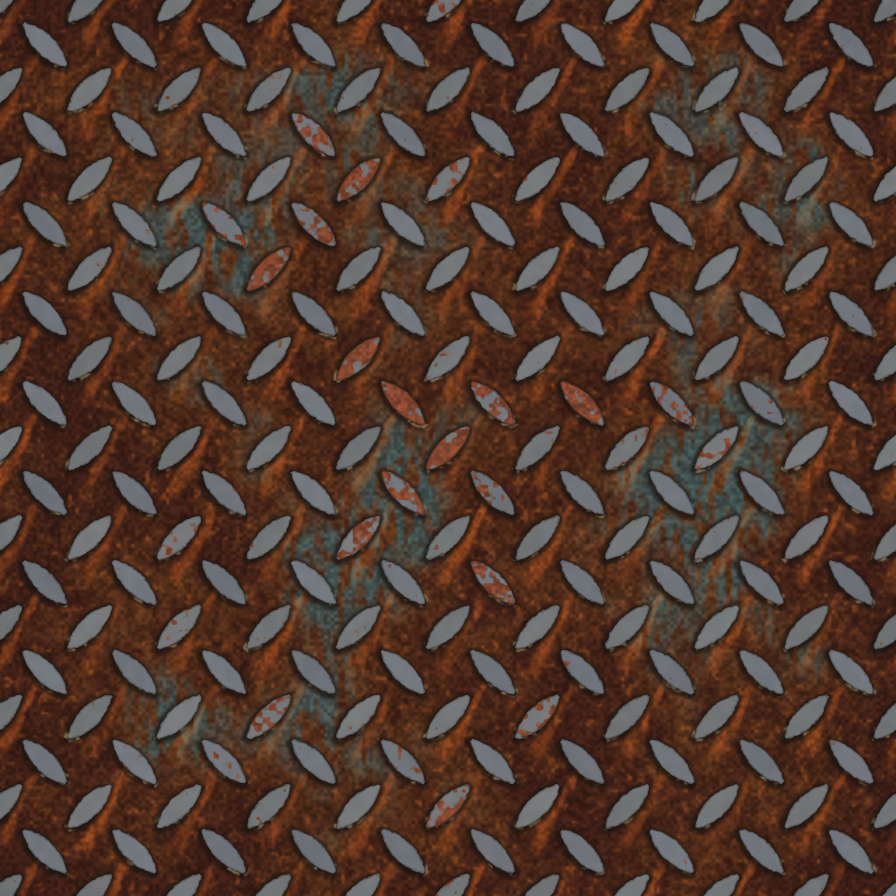
Reproduce this texture procedurally as a WebGL 1 fragment shader.

```glsl
precision highp float;
// Rusted steel tread plate: crossed lens-shaped lugs, orange run-off and teal patina.

uniform vec2 u_resolution;

const float REPEATS = 10.0;          // lug pairs across and down
const float LUG_HALF_LENGTH = 0.36;  // lug sizes are in cells
const float LUG_HALF_WIDTH = 0.116;
const float LUG_CLIP = 0.335;        // blunts the tips
const float SHADOW_WIDTH = 0.075;
const vec2 SHADOW_SHIFT = vec2(-0.012, -0.018);
const vec2 RUN_START = vec2(0.41, 0.38);
const vec2 RUN_END = vec2(-0.13, -0.62);

const vec3 DARK_RUST = vec3(0.235, 0.115, 0.085);
const vec3 BROWN_RUST = vec3(0.365, 0.205, 0.105);
const vec3 ORANGE_RUST = vec3(0.60, 0.285, 0.115);
const vec3 LUG_RUST = vec3(0.52, 0.25, 0.15);
const vec3 STEEL = vec3(0.45, 0.465, 0.47);
const vec3 PATINA = vec3(0.23, 0.335, 0.345);
const vec3 PALE_CRUST = vec3(0.56, 0.50, 0.36);
const vec3 SHADOW = vec3(0.10, 0.075, 0.06);

float hash(vec2 p) {
  return fract(sin(dot(p, vec2(127.1, 311.7))) * 43758.5);
}

// Value noise that wraps after a whole number of cells.
float noise(vec2 uv, vec2 cells) {
  vec2 p = uv * cells;
  vec2 i = floor(p);
  vec2 f = fract(p);
  f = f * f * (3.0 - 2.0 * f);
  float a = hash(mod(i, cells));
  float b = hash(mod(i + vec2(1.0, 0.0), cells));
  float c = hash(mod(i + vec2(0.0, 1.0), cells));
  float d = hash(mod(i + 1.0, cells));
  return mix(mix(a, b, f.x), mix(c, d, f.x), f.y);
}

// Distance to a lens lying along the diagonal; slope is +1 or -1.
float lugDistance(vec2 p, float slope) {
  vec2 q = abs(vec2(p.x + slope * p.y, p.y - slope * p.x)) * 0.70711;
  float radius = (LUG_HALF_LENGTH * LUG_HALF_LENGTH / LUG_HALF_WIDTH + LUG_HALF_WIDTH) * 0.5;
  float lens = length(q + vec2(0.0, radius - LUG_HALF_WIDTH)) - radius;
  return max(lens, q.x - LUG_CLIP);
}

// Rust washed down and left from each lug pair.
float runOff(vec2 grid) {
  float amount = 0.0;
  vec2 along = RUN_END - RUN_START;
  for (int j = -1; j <= 1; j++) {
    for (int i = -1; i <= 1; i++) {
      vec2 id = floor(grid + 0.5) + vec2(float(i), float(j));
      vec2 p = grid - id - RUN_START;
      float t = clamp(dot(p, along) / dot(along, along), 0.0, 1.0);
      float width = mix(0.06, 0.13, t);
      float core = 1.0 - smoothstep(width * 0.2, width, length(p - t * along));
      float fade = 1.0 - smoothstep(0.72, 1.0, t);
      amount = max(amount, core * fade * mix(0.55, 1.0, hash(mod(id, REPEATS) + 3.0)));
    }
  }
  return amount;
}

// Adds the shadow, lit crust and worn face of one family of lugs.
vec3 addLugs(vec3 color, vec2 uv, vec2 grid, vec2 offset, float slope, float grain, float spots) {
  vec2 id = floor(grid - offset + 0.5);
  vec2 p = grid - offset - id;
  float aa = REPEATS / u_resolution.y;
  float d = lugDistance(p, slope) + (grain - 0.5) * 0.016;

  float shade = 1.0 - smoothstep(0.0, SHADOW_WIDTH, lugDistance(p - SHADOW_SHIFT, slope));
  color = mix(color, SHADOW, shade * 0.75);
  float rim = 1.0 - smoothstep(0.0, 0.035, abs(d - 0.015));
  float lowEnd = smoothstep(0.06, 0.2, -p.y);
  color = mix(color, PALE_CRUST, rim * lowEnd * smoothstep(0.5, 0.85, spots) * 0.8);

  vec2 wrapped = mod(id, REPEATS);
  float region = noise((id + offset) / REPEATS, vec2(4.0));
  float wear = smoothstep(0.5, 0.9, 0.45 * hash(wrapped + offset + 7.0) + 0.55 * region);
  float pitted = smoothstep(-0.1, 0.1, spots - 0.92 + wear * 0.65);
  vec3 face = STEEL * (0.96 + 0.08 * hash(wrapped + offset));
  face += vec3(-0.012, -0.004, 0.012) * step(slope, 0.0);
  face *= 0.97 + 0.06 * noise(uv, vec2(90.0));
  face = mix(face, LUG_RUST * (0.75 + 0.5 * grain), pitted * 0.9);
  face *= mix(0.72, 1.0, smoothstep(0.0, 0.025, -d));
  return mix(color, face, 1.0 - smoothstep(-aa * 0.6, aa * 0.6, d));
}

void main() {
  vec2 uv = gl_FragCoord.xy / u_resolution;
  vec2 grid = uv * REPEATS;

  // Shared weathering layers, coarse to fine.
  float broad = 0.6 * noise(uv, vec2(5.0)) + 0.4 * noise(uv, vec2(11.0));
  float blotch = noise(uv, vec2(34.0));
  float drips = noise(uv, vec2(150.0, 45.0));
  float spots = 0.6 * noise(uv, vec2(128.0)) + 0.4 * noise(uv, vec2(230.0));
  float grain = noise(uv, vec2(256.0));

  // Mottled rust floor.
  float tone = broad * 0.75 + blotch * 0.3 + (spots - 0.5) * 0.45;
  vec3 color = mix(DARK_RUST, BROWN_RUST, smoothstep(0.2, 0.85, tone));
  color = mix(color, ORANGE_RUST, 0.4 * smoothstep(0.62, 0.9, spots));
  color *= 0.76 + 0.48 * grain;

  // Run-off, then patina drips that turn pale over it.
  float run = runOff(grid + (vec2(blotch, drips) - 0.5) * 0.08);
  run *= 0.5 + 0.5 * smoothstep(0.15, 0.65, drips);
  color = mix(color, ORANGE_RUST * (0.8 + 0.35 * grain), run * 0.85);
  float patch = smoothstep(0.54, 0.78, broad + (blotch - 0.5) * 0.15);
  float patina = patch * smoothstep(0.25, 0.65, 0.6 * drips + 0.4 * spots);
  vec3 deposit = mix(PATINA * (0.75 + 0.5 * grain), PALE_CRUST, run * 0.65);
  color = mix(color, deposit, patina * 0.85);

  // Rising lugs on the cell corners, falling lugs in the cell centres.
  color = addLugs(color, uv, grid, vec2(0.0), 1.0, grain, spots);
  color = addLugs(color, uv, grid, vec2(0.5), -1.0, grain, spots);
  gl_FragColor = vec4(color, 1.0);
}
```
